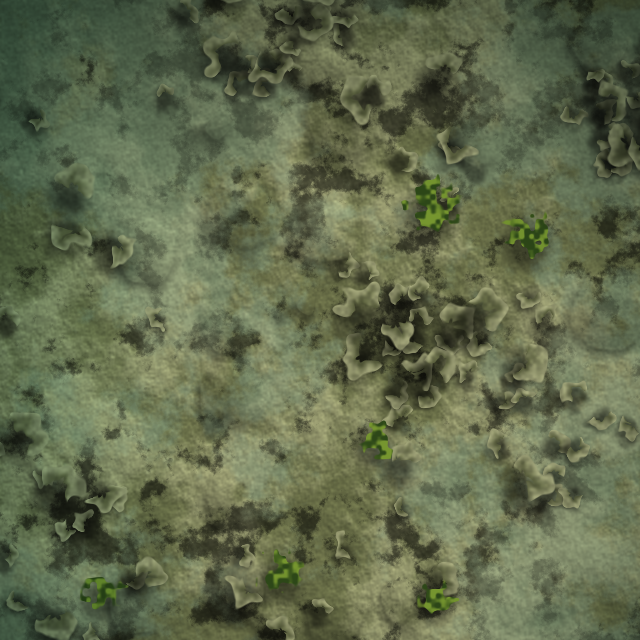
Write a three.js fragment shader that draws this texture.

```glsl
// Shallow sea floor: pale silt and brown turf, lit as a noise height field,
// with half-buried stones, thickets of curled fan algae and a few green tufts
// scattered on jittered grids, all under dim, greenish water light.
varying vec2 vUv;

float hash(vec2 p) {
  vec3 q = fract(p.xyx * vec3(0.1031, 0.1030, 0.0973));
  q += dot(q, q.yzx + 33.33);
  return fract((q.x + q.y) * q.z);
}

vec2 hash2(vec2 p) {
  return vec2(hash(p + 17.3), hash(p + 61.7));
}

float noise(vec2 p) {
  vec2 i = floor(p), f = fract(p);
  f = f * f * (3.0 - 2.0 * f);
  return mix(mix(hash(i), hash(i + vec2(1, 0)), f.x),
             mix(hash(i + vec2(0, 1)), hash(i + vec2(1, 1)), f.x), f.y);
}

float fbm(vec2 p) {
  float sum = 0.0, weight = 0.4;
  for (int i = 0; i < 6; i++) {
    sum += weight * noise(p);
    p = mat2(1.64, 1.23, -1.23, 1.64) * p + 19.1;
    weight *= 0.62;
  }
  return sum;
}

// Likelihood of algae: a slanting ridge, two corner clumps, few elsewhere
float thicket(vec2 p) {
  vec2 top = vec2(0.46, 1.0), ridge = vec2(0.30, -0.72);
  float along = clamp(dot(p - top, ridge) / dot(ridge, ridge), 0.0, 1.0);
  float d = length(p - top - ridge * along);
  d = min(d, length(p - vec2(0.13, 0.12)));
  d = min(d, length(p - vec2(1.0, 0.82)));
  float patches = smoothstep(0.25, 0.6, noise(p * 8.0 + 3.0));
  return 0.04 + 0.7 * patches * (1.0 - smoothstep(0.03, 0.2, d));
}

// Low domes, lit from the upper right
vec3 addStones(vec3 color, vec2 p, float cells) {
  vec2 home = floor(p * cells);
  for (int k = 0; k < 9; k++) {
    vec2 id = home + vec2(mod(float(k), 3.0), floor(float(k) / 3.0)) - 1.0;
    vec2 rnd = hash2(id + cells);
    if (hash(id + 5.0) > 0.22) continue;
    vec2 q = p * cells - id - 0.25 - 0.5 * rnd;
    q += 0.25 * (vec2(noise(p * cells * 4.0), noise(p * cells * 4.0 + 31.0)) - 0.5);
    float radius = 0.15 + 0.3 * rnd.x;
    float shadow = 1.0 - smoothstep(0.6, 1.3, length(q + vec2(0.05, 0.09)) / radius);
    float body = 1.0 - smoothstep(0.85, 1.0, length(q) / radius);
    float lit = 0.93 + 0.2 * dot(q / radius, vec2(0.5, 0.8));
    color *= mix(1.0 - 0.38 * shadow, lit, body);
  }
  return color;
}

// Curled fronds: ruffled open rings with a pale outer rim and a dark fold
vec3 addAlgae(vec3 color, vec2 p, float cells) {
  vec2 home = floor(p * cells);
  for (int k = 0; k < 9; k++) {
    vec2 id = home + vec2(mod(float(k), 3.0), floor(float(k) / 3.0)) - 1.0;
    vec2 rnd = hash2(id + cells);
    vec2 centre = id + 0.2 + 0.6 * rnd;
    if (hash(id + 7.0 + cells) > thicket(centre / cells)) continue;
    vec2 q = p * cells - centre;
    vec2 ruffle = p * cells * 3.2 + 9.0 * rnd;
    q += 0.32 * (vec2(noise(ruffle), noise(ruffle + 40.0)) - 0.5);
    float angle = atan(q.y, q.x);
    float sweep = smoothstep(-0.6, 0.4, cos(angle - 6.283 * hash(id + 2.0)));
    float radius = 0.22 + 0.18 * rnd.y + 0.04 * sin(angle * 5.0 + 6.0 * rnd.x);
    float fold = (length(q) - radius) / (0.02 + 0.17 * sweep);
    float shadow = 1.0 - smoothstep(0.15, 0.7, length(q + vec2(0.13, 0.2)));
    float cover = smoothstep(0.1, 0.5, sweep) * (1.0 - smoothstep(0.7, 1.05, abs(fold)));
    float rim = smoothstep(-1.0, 0.8, fold + 0.9 * (noise(p * 90.0) - 0.5));
    vec3 frond = mix(vec3(0.34, 0.36, 0.23), vec3(0.60, 0.61, 0.45), rim);
    frond *= 0.86 + 0.28 * noise(p * 170.0);
    color = mix(color * (1.0 - 0.5 * shadow), frond, 0.88 * cover);
  }
  return color;
}

// Small, ragged tufts of bright weed
vec3 addTufts(vec3 color, vec2 p, float cells) {
  vec2 home = floor(p * cells);
  for (int k = 0; k < 9; k++) {
    vec2 id = home + vec2(mod(float(k), 3.0), floor(float(k) / 3.0)) - 1.0;
    vec2 rnd = hash2(id + 83.0);
    if (hash(id + 29.0) > 0.3) continue;
    vec2 q = p * cells - id - 0.2 - 0.6 * rnd;
    float radius = 0.09 + 0.07 * rnd.y;
    float ragged = length(q) / radius + 1.5 * (noise(p * 95.0) - 0.5);
    float shadow = 1.0 - smoothstep(0.5, 1.7, length(q + vec2(0.03, 0.05)) / radius);
    float leaf = smoothstep(0.25, 0.8, noise(p * 130.0 + 8.0));
    vec3 weed = mix(vec3(0.17, 0.27, 0.09), vec3(0.45, 0.57, 0.18), leaf);
    color = mix(color * (1.0 - 0.4 * shadow), weed, 1.0 - smoothstep(0.7, 0.95, ragged));
  }
  return color;
}

void main() {
  vec2 p = vUv;
  float height = fbm(p * 8.0);
  float relief = height - fbm((p + vec2(0.002, 0.0035)) * 8.0);
  float patches = fbm(p * 3.5 + 12.0);
  float grain = noise(p * 210.0);

  // Silt and turf, rougher where the turf grows
  float turfCover = smoothstep(0.40, 0.58, patches + 0.35 * (fbm(p * 30.0) - 0.5));
  vec3 silt = mix(vec3(0.44, 0.50, 0.38), vec3(0.55, 0.59, 0.45), smoothstep(0.35, 0.65, height));
  vec3 turf = mix(vec3(0.40, 0.42, 0.27), vec3(0.56, 0.57, 0.41), smoothstep(0.36, 0.62, height));
  vec3 color = mix(silt, turf, turfCover);
  color *= 1.0 + (1.4 + 1.0 * turfCover) * relief + 0.14 * (grain - 0.5);

  // Ragged pits and hollows
  float pits = 1.0 - smoothstep(0.30, 0.46, fbm(p * 21.0 + 5.0));
  color *= 1.0 - (0.25 + 0.3 * turfCover) * pits;
  color *= 1.0 - 0.3 * thicket(p) * smoothstep(0.4, 0.6, fbm(p * 13.0));

  color = addStones(color, p, 7.0);
  color = addAlgae(color, p, 25.0);
  color = addAlgae(color, p, 15.0);
  color = addTufts(color, p, 4.0);

  // Water light: dim towards the upper corners, greener at the left
  float dim = smoothstep(0.3, 0.85, length(p - vec2(0.54, 0.38)));
  color *= 1.03 - dim * vec3(0.56, 0.49, 0.50);
  color *= mix(vec3(0.90, 1.0, 1.0), vec3(1.0), smoothstep(0.0, 0.35, p.x));
  gl_FragColor = vec4(color, 1.0);
}
```
